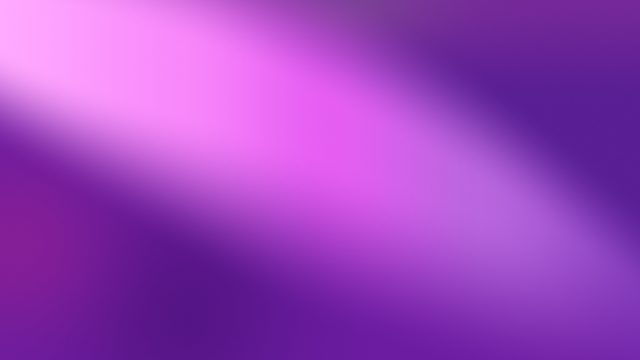
This background is drawn by a Shadertoy shader. Its source:

```glsl
// A soft diagonal band of pink light falling from the upper left across violet.
// Two curved, blurred edges separate the band from the dark fields on each side;
// wide Gaussian glows tint those fields.

#define LOWER_EDGE vec3(0.28, 0.88, -0.22)    // quadratic in x: constant, slope, bend
#define UPPER_EDGE vec3(-0.186, 0.259, 0.617)
#define LOWER_BLUR vec2(0.15, 0.24)           // half widths: left, right
#define UPPER_BLUR vec2(0.18, 0.14)
#define GRAIN 0.004

const vec3 BLUSH   = vec3(1.00, 0.67, 1.00);
const vec3 PINK    = vec3(0.97, 0.52, 0.98);
const vec3 ORCHID  = vec3(0.90, 0.37, 0.95);
const vec3 LILAC   = vec3(0.72, 0.40, 0.87);
const vec3 DUSK    = vec3(0.52, 0.24, 0.74);
const vec3 VIOLET  = vec3(0.42, 0.11, 0.63);
const vec3 INDIGO  = vec3(0.33, 0.08, 0.52);
const vec3 MAGENTA = vec3(0.52, 0.12, 0.59);
const vec3 NIGHT   = vec3(0.35, 0.12, 0.58);
const vec3 PLUM    = vec3(0.46, 0.16, 0.60);
const vec3 MAUVE   = vec3(0.48, 0.25, 0.59);

float hash(vec2 p) {
    return fract(sin(dot(p, vec2(12.9898, 78.233))) * 43758.5453);
}

float curve(vec3 k, float x) {
    return k.x + x * (k.y + x * k.z);
}

// Gaussian spot with a separate radius on each axis
float glow(vec2 p, vec2 center, vec2 radius) {
    vec2 d = (p - center) / radius;
    return exp(-dot(d, d));
}

// Colour along the band, from its bright source to its faint end
vec3 bandColor(float x) {
    vec3 c = mix(BLUSH, PINK, smoothstep(-0.05, 0.36, x));
    c = mix(c, ORCHID, smoothstep(0.28, 0.52, x));
    c = mix(c, LILAC, smoothstep(0.50, 0.78, x));
    return mix(c, DUSK, smoothstep(0.74, 1.04, x));
}

vec3 lowerField(vec2 p) {
    vec3 c = mix(VIOLET, INDIGO, glow(p, vec2(0.28, 0.14), vec2(0.17, 0.32)));
    return mix(c, MAGENTA, glow(p, vec2(0.02, 0.32), vec2(0.15, 0.25)));
}

vec3 upperField(vec2 p) {
    vec3 c = mix(NIGHT, PLUM, smoothstep(0.70, 1.03, p.y));
    return mix(c, MAUVE, glow(p, vec2(0.55, 1.0), vec2(0.14, 0.12)));
}

void mainImage(out vec4 fragColor, in vec2 fragCoord) {
    vec2 p = fragCoord / iResolution.xy;
    float drop = 1.0 - p.y;

    // Signed vertical offsets from the two edges of the band
    float aboveLower = curve(LOWER_EDGE, p.x) - drop;
    float belowUpper = drop - curve(UPPER_EDGE, p.x);
    float lowerBlur = mix(LOWER_BLUR.x, LOWER_BLUR.y, smoothstep(0.0, 0.5, p.x));
    float upperBlur = mix(UPPER_BLUR.x, UPPER_BLUR.y, smoothstep(0.5, 1.0, p.x));

    // Layer the fields and the band
    vec3 color = mix(lowerField(p), bandColor(p.x),
                     smoothstep(-lowerBlur, lowerBlur, aboveLower));
    color = mix(upperField(p), color, smoothstep(-upperBlur, upperBlur, belowUpper));

    // Slight grain hides colour steps
    color += GRAIN * (hash(floor(p * vec2(512.0, 288.0))) - 0.5);
    fragColor = vec4(clamp(color, 0.0, 1.0), 1.0);
}
```
